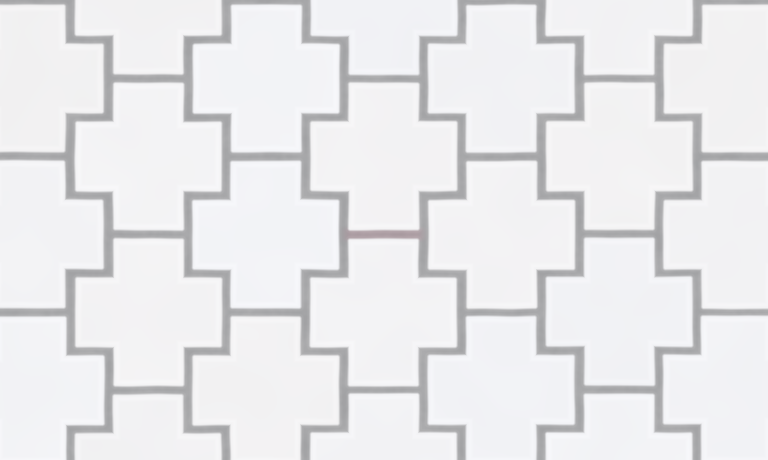
Give the GLSL for this pattern, as a WebGL 1 fragment shader.

```glsl
precision highp float;
// Glossy white plus-shaped tiles nested in staggered columns with grey grout.
// Each pixel takes the nearest of two candidate tiles by distance function;
// gradient noise wavers the edges and mottles the glaze and the grout.

uniform vec2 u_resolution;

// All lengths are in canvas heights.
const vec2 PITCH = vec2(0.2558, 0.3381);     // column step, tile height
const vec2 ORIGIN = vec2(0.3224, 0.3214);    // centre of tile (0, 0)
const vec2 GROUT_HALF = vec2(0.0096, 0.0083);
const float STEM_HALF = 0.0865;              // half width of the upright bar
const float CORNER_RADIUS = 0.005;
const float EDGE_SOFTNESS = 0.0034;

const vec3 GLAZE = vec3(0.949, 0.949, 0.957);
const vec3 GROUT_LIGHT = vec3(0.685, 0.685, 0.692);
const vec3 GROUT_DARK = vec3(0.635, 0.637, 0.645);
const vec3 STAIN_TINT = vec3(0.025, -0.035, -0.02);

vec2 hash2(vec2 p) {
  vec2 q = vec2(dot(p, vec2(127.1, 311.7)), dot(p, vec2(269.5, 183.3)));
  return fract(sin(q) * 43758.5) * 2.0 - 1.0;
}

float cornerSlope(vec2 cell, vec2 corner, vec2 f) {
  return dot(hash2(cell + corner), f - corner);
}

float gradientNoise(vec2 p) {
  vec2 cell = floor(p);
  vec2 f = fract(p);
  vec2 u = f * f * f * (f * (f * 6.0 - 15.0) + 10.0);
  float low = mix(cornerSlope(cell, vec2(0.0), f),
                  cornerSlope(cell, vec2(1.0, 0.0), f), u.x);
  float high = mix(cornerSlope(cell, vec2(0.0, 1.0), f),
                   cornerSlope(cell, vec2(1.0), f), u.x);
  return mix(low, high, u.y);
}

float roundedBox(vec2 p, vec2 halfSize, float radius) {
  vec2 q = abs(p) - halfSize + radius;
  return length(max(q, 0.0)) + min(max(q.x, q.y), 0.0) - radius;
}

// Union of an upright bar and a crossbar, inset by half the grout.
float plusTile(vec2 p, vec2 inset) {
  vec2 stem = vec2(STEM_HALF, 0.5 * PITCH.y) - inset;
  vec2 arms = vec2(PITCH.x - STEM_HALF, 0.25 * PITCH.y) - inset;
  return min(roundedBox(p, stem, CORNER_RADIUS),
             roundedBox(p, arms, CORNER_RADIUS));
}

// Odd columns are raised by half a tile.
float columnShift(float column) {
  return 0.5 * mod(column, 2.0);
}

vec2 tileCentre(vec2 id) {
  return ORIGIN + PITCH * (id + vec2(0.0, columnShift(id.x)));
}

// Returns the distance to the nearest tile in x and its id in yz.
vec3 nearestTile(vec2 p) {
  vec2 grid = (p - ORIGIN) / PITCH;
  vec3 nearest = vec3(10.0, 0.0, 0.0);
  for (int i = 0; i < 2; i++) {
    float column = floor(grid.x) + float(i);
    vec2 id = vec2(column, floor(grid.y - columnShift(column) + 0.5));
    vec2 jitter = 0.0011 * hash2(id + 5.0);
    float d = plusTile(p - tileCentre(id) - jitter, GROUT_HALF);
    if (d < nearest.x) nearest = vec3(d, id);
  }
  return nearest;
}

vec3 glazeColour(vec2 p, vec2 id, float d) {
  vec2 variation = hash2(id + 17.0);
  float rim = smoothstep(-0.018, -0.009, d) * (1.0 - smoothstep(-0.009, -0.002, d));
  vec3 colour = GLAZE + 0.005 * variation.x;
  colour += vec3(-0.003, 0.0, 0.005) * variation.y;
  colour += 0.008 * gradientNoise(p * 8.0 + id * 3.7);
  return colour + 0.014 * rim;
}

vec3 groutColour(vec2 p, float d) {
  float core = smoothstep(0.003, 0.0085, d);
  float mottle = gradientNoise(p * 18.0) + 0.5 * gradientNoise(p * 75.0);
  return mix(GROUT_LIGHT, GROUT_DARK, clamp(0.2 + 0.5 * core + 0.8 * mottle, 0.0, 1.0));
}

// Soft discoloration along one horizontal joint.
float jointStain(vec2 p, vec2 centre) {
  vec2 q = abs(p - centre);
  return (1.0 - smoothstep(0.07, 0.1, q.x)) * (1.0 - smoothstep(0.006, 0.02, q.y));
}

void main() {
  vec2 p = gl_FragCoord.xy / u_resolution.y;
  vec2 waver = vec2(gradientNoise(p * 13.0), gradientNoise(p * 13.0 + 31.0));
  vec3 tile = nearestTile(p + 0.0022 * waver);

  vec3 grout = groutColour(p, tile.x);
  vec2 stainCentre = tileCentre(vec2(2.0, 0.0)) + vec2(0.0, 0.5 * PITCH.y);
  grout += STAIN_TINT * jointStain(p, stainCentre);

  float soft = max(EDGE_SOFTNESS, 0.75 / u_resolution.y);
  float groutMask = smoothstep(-soft, soft, tile.x);
  vec3 colour = mix(glazeColour(p, tile.yz, tile.x), grout, groutMask);
  gl_FragColor = vec4(colour, 1.0);
}
```
